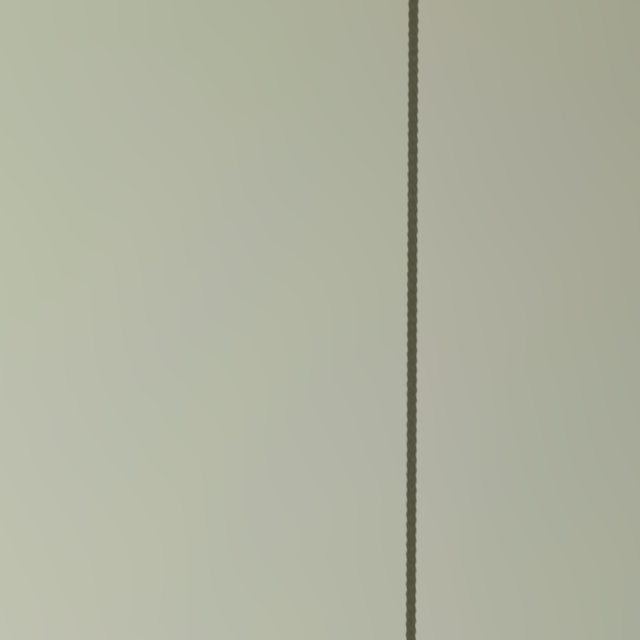
This texture is drawn by a Shadertoy shader. Its source:

```glsl
const vec3 TOP_LEFT = vec3(0.705, 0.730, 0.640);
const vec3 TOP_RIGHT = vec3(0.635, 0.640, 0.560);
const vec3 BOTTOM_LEFT = vec3(0.750, 0.760, 0.690);
const vec3 BOTTOM_RIGHT = vec3(0.660, 0.675, 0.605);
const vec3 CENTER_LIFT = vec3(0.008, 0.006, 0.016);
const vec3 SEAM_TINT = vec3(0.012, 0.001, 0.012);
const vec3 CORD_DARK = vec3(0.310, 0.310, 0.235);
const vec3 CORD_LIGHT = vec3(0.380, 0.380, 0.310);
const float CORD_BOTTOM_X = 0.6420;
const float CORD_TOP_X = 0.6460;
const float CORD_HALF_WIDTH = 0.0073;
const float CORD_SOFTNESS = 0.0020;
const float STRAND_COUNT = 64.0;
const float STRAND_WOBBLE = 0.0006;
const float MOTTLE_AMOUNT = 0.005;

vec2 hash2(vec2 p) {
    vec2 q = vec2(dot(p, vec2(127.1, 311.7)), dot(p, vec2(269.5, 183.3)));
    return fract(sin(q) * 43758.5);
}

// Distance to the nearest scattered cell point
float cellNoise(vec2 p) {
    vec2 cell = floor(p);
    float nearest = 2.0;
    for (int y = -1; y <= 1; y++) {
        for (int x = -1; x <= 1; x++) {
            vec2 neighbor = cell + vec2(x, y);
            nearest = min(nearest, length(neighbor + hash2(neighbor) - p));
        }
    }
    return nearest;
}

// Broad, faint color drift
vec3 wallMottle(vec2 p) {
    float a = sin(p.x * 11.0 + 2.0 * sin(p.y * 7.0));
    float b = sin(p.y * 13.0 - p.x * 8.0 + 1.7 * sin(p.x * 9.0));
    return MOTTLE_AMOUNT * (vec3(0.5, -0.3, 0.6) * a + vec3(0.3, 0.3, -0.5) * b);
}

vec3 wallColor(vec2 uv) {
    vec3 bottom = mix(BOTTOM_LEFT, BOTTOM_RIGHT, uv.x);
    vec3 top = mix(TOP_LEFT, TOP_RIGHT, uv.x);
    vec2 fromCenter = uv - 0.5;
    float lift = exp(-5.0 * dot(fromCenter, fromCenter));
    return mix(bottom, top, uv.y) + CENTER_LIFT * lift + wallMottle(uv);
}

void mainImage(out vec4 fragColor, in vec2 fragCoord) {
    vec2 uv = fragCoord / iResolution.xy;
    vec3 color = wallColor(uv);

    // Pale, warm band to the right of the cord
    float across = uv.x - mix(CORD_BOTTOM_X, CORD_TOP_X, uv.y);
    color += SEAM_TINT * step(0.0, across) * exp(-across * 9.0);

    // Twisted strands roughen the cord edge
    float twist = sin(6.28318 * (uv.y * STRAND_COUNT + across * 40.0));
    float fiber = cellNoise(vec2(across * 180.0, uv.y * 110.0));
    float halfWidth = CORD_HALF_WIDTH + STRAND_WOBBLE * (twist + fiber - 0.5);
    float softness = max(CORD_SOFTNESS, 0.75 / iResolution.x);
    float cord = 1.0 - smoothstep(-softness, softness, abs(across) - halfWidth);

    float tone = clamp(0.25 + 0.12 * twist + 0.5 * (fiber - 0.4), 0.0, 1.0);
    color = mix(color, mix(CORD_DARK, CORD_LIGHT, tone), cord);

    fragColor = vec4(color, 1.0);
}
```
